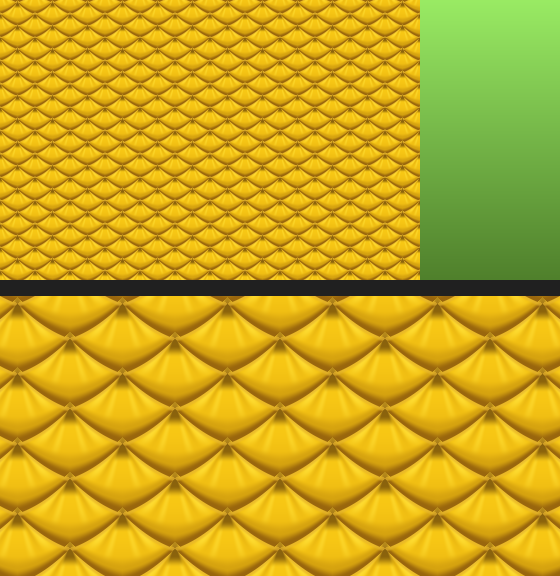
Top: the whole. Bottom: its middle third, enlarged.
This pattern is drawn by a Shadertoy shader. Its source:

```glsl
// Rows of pointed golden scales, staggered by half a column, beside a green fade.
// Two interleaved lattices tile the plane along one curved edge; each scale is
// shaded from its distances to the upper and lower edge and rays from its tip.

// Drop of a scale's upper edge, from its tip (u = 0) to its side (u = 1)
float edgeDrop(float u) {
    return 0.5 * u * (1.5 - 0.5 * u);
}

// q: offset from the tip, y downward; top, bottom: distances to the two edges
vec3 scaleColor(vec2 q, float top, float bottom) {
    float x = abs(q.x);
    float ray = x / (q.y + 0.05);
    vec3 col = mix(vec3(0.97, 0.78, 0.08), vec3(0.93, 0.73, 0.07), smoothstep(0.3, 0.8, q.y));

    // Broad highlight on each shoulder and a narrow streak below the tip
    float shoulder = smoothstep(0.28, 0.0, abs(ray - 0.82))
                   * smoothstep(0.08, 0.22, q.y) * smoothstep(0.58, 0.36, q.y);
    float streak = smoothstep(0.14, 0.0, abs(ray - 0.32))
                 * smoothstep(0.15, 0.3, q.y) * smoothstep(0.75, 0.45, q.y);
    col = mix(col, vec3(1.0, 0.88, 0.22), 0.75 * shoulder + 0.5 * streak);

    // Folds between the highlights
    float fold = smoothstep(0.16, 0.0, abs(ray - 0.55)) * smoothstep(0.65, 0.2, q.y);
    col = mix(col, vec3(0.84, 0.63, 0.05), 0.5 * fold);

    // Shade gathering toward the lower edge
    float depth = bottom / (1.25 - x);
    col = mix(col, vec3(0.84, 0.64, 0.06), smoothstep(0.32, 0.17, depth));
    col = mix(col, vec3(0.60, 0.40, 0.05), smoothstep(0.17, 0.04, depth));

    // Pale rim and dark hollow under the tip
    col = mix(col, vec3(0.90, 0.71, 0.18), 0.7 * smoothstep(0.07, 0.02, top));
    float hollow = smoothstep(0.65, 0.3, ray) * smoothstep(0.27, 0.1, q.y);
    return mix(col, vec3(0.47, 0.32, 0.04), 0.85 * hollow);
}

vec3 scales(vec2 p, float blur) {
    vec3 sum = vec3(0.0);
    float total = 0.0;
    for (int k = 0; k < 2; k++) {
        float shift = float(k);
        float x = mod(p.x + 0.75 * shift, 1.5) - 0.75;
        float u = abs(x) / 0.75;
        float drop = edgeDrop(u);
        float height = 0.5 + edgeDrop(1.0 - u) - drop;
        float top = mod(p.y - 0.11 - 0.5 * shift - drop + 0.1, 1.0) - 0.1;
        float bottom = height - top;
        float cover = smoothstep(-blur, blur, top) * smoothstep(-blur, blur, bottom) + 0.0001;
        sum += cover * scaleColor(vec2(x, max(top, 0.0) + drop), max(top, 0.0), max(bottom, 0.0));
        total += cover;
    }
    return sum / total;
}

void mainImage(out vec4 fragColor, in vec2 fragCoord) {
    vec2 uv = fragCoord / iResolution.y;
    float pixel = 1.0 / iResolution.y;

    // Twelve columns and twelve staggered pairs of rows
    vec3 gold = scales(vec2(uv.x, 1.0 - uv.y) * 12.0, min(9.0 * pixel, 0.09));
    vec3 green = mix(vec3(0.31, 0.50, 0.17), vec3(0.60, 0.92, 0.39), uv.y);

    float panel = smoothstep(-0.5 * pixel, 0.5 * pixel, uv.x - 1.5);
    fragColor = vec4(mix(gold, green, panel), 1.0);
}
```
